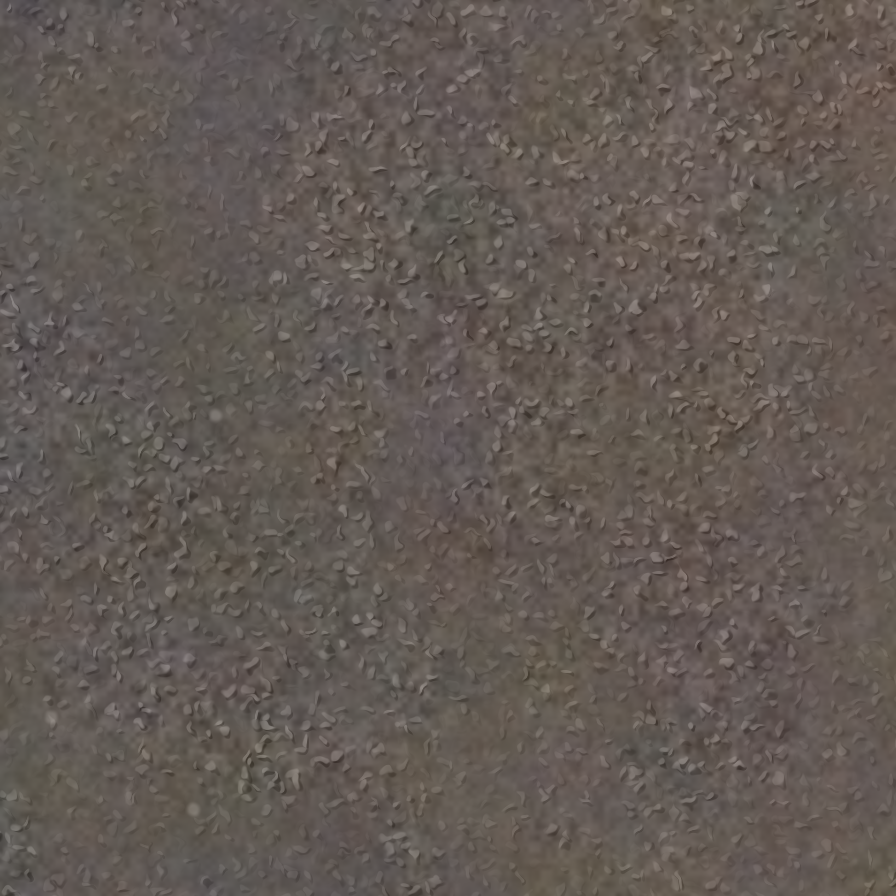
Write a WebGL 2 fragment shader that draws this texture.

```glsl
#version 300 es
precision highp float;

// Worn, dull brown-grey asphalt: small pale stone chips, each with a dark
// crevice at its lower right, are scattered on a jittered grid. Noise bends
// their outlines, fades them in patches and tints the ground softly.

uniform vec2 u_resolution;
out vec4 fragColor;

// Integer hash: three values in 0..1 for a grid cell and a seed
vec3 hash3(vec2 cell, int seed) {
    uvec3 v = uvec3(ivec3(ivec2(cell), seed)) * 1664525u + 1013904223u;
    v.x += v.y * v.z; v.y += v.z * v.x; v.z += v.x * v.y;
    v ^= v >> 16u;
    v.x += v.y * v.z; v.y += v.z * v.x; v.z += v.x * v.y;
    return vec3(v >> 8u) / 16777216.0;
}

// Smooth value noise, three channels in -1..1
vec3 noise3(vec2 p, int seed) {
    vec2 cell = floor(p), f = fract(p);
    f = f * f * (3.0 - 2.0 * f);
    vec3 low = mix(hash3(cell, seed), hash3(cell + vec2(1, 0), seed), f.x);
    vec3 high = mix(hash3(cell + vec2(0, 1), seed), hash3(cell + 1.0, seed), f.x);
    return 2.0 * mix(low, high, f.y) - 1.0;
}

// Soft-edged ellipse: 1 inside, 0 outside
float softChip(vec2 d, mat2 turn, vec2 size) {
    return 1.0 - smoothstep(0.6, 1.25, length(turn * d / size));
}

// Pale chips (x) and the dark crevices beside them (y)
vec2 chipRelief(vec2 p) {
    vec2 home = floor(p);
    vec2 relief = vec2(0.0);
    for (int j = -1; j <= 1; j++) {
        for (int i = -1; i <= 1; i++) {
            vec2 cell = home + vec2(i, j);
            vec3 place = hash3(cell, 1), shape = hash3(cell, 2);
            vec2 d = p - cell - place.xy;
            float angle = 0.9 + 2.6 * (place.z - 0.5);
            float c = cos(angle), s = sin(angle);
            mat2 turn = mat2(c, -s, s, c);
            vec2 size = vec2(mix(0.24, 0.52, shape.x), mix(0.15, 0.28, shape.y));
            float strength = smoothstep(0.05, 0.95, shape.z);
            float pale = softChip(d, turn, size);
            float dark = softChip(d - vec2(0.2, -0.23), turn, size * 0.95);
            relief = max(relief, strength * vec2(pale, dark));
        }
    }
    relief.y *= 1.0 - relief.x;
    return relief;
}

// Rare bright specks on a coarse grid
float brightSpecks(vec2 p) {
    vec3 h = hash3(floor(p), 3);
    float radius = length(fract(p) - 0.2 - 0.6 * h.xy);
    return step(0.93, h.z) * (1.0 - smoothstep(0.025, 0.07, radius));
}

void main() {
    vec2 uv = gl_FragCoord.xy / u_resolution.y;

    // Broad patches, where the chips show more or less
    vec3 patches = 0.6 * noise3(uv * 5.0, 4) + 0.4 * noise3(uv * 13.0, 5);
    float contrast = mix(0.55, 1.2, smoothstep(-0.4, 0.3, patches.x));

    // Chips with ragged outlines over fine grit
    vec2 p = uv * 62.0;
    p += 0.26 * noise3(p * 1.9, 6).xy;
    vec2 relief = chipRelief(p);
    float grit = 0.5 * noise3(uv * 78.0, 7).x + 0.5 * noise3(uv * 155.0, 8).x;
    float tone = contrast * (0.1 * relief.x - 0.08 * relief.y + 0.08 * grit);
    tone += 0.018 * patches.y + 0.12 * brightSpecks(uv * 7.0);

    // Ground colour: rusty, olive and mauve stains, warmer to the right
    vec3 stain = 0.6 * noise3(uv * 8.0, 9) + 0.4 * noise3(uv * 30.0, 10);
    vec3 color = vec3(0.379, 0.347, 0.325) + tone;
    color += 0.022 * stain.x * vec3(0.7, 0.0, -1.0);
    color += 0.018 * stain.y * vec3(-0.5, 0.5, -0.4);
    color += 0.022 * (uv.x - 0.5) * vec3(1.0, 0.1, -0.6);

    fragColor = vec4(color, 1.0);
}
```
